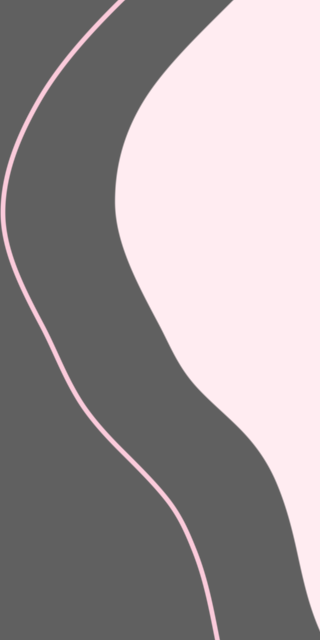
Give the GLSL for this background, as a WebGL 1 fragment shader.

```glsl
precision highp float;

uniform vec2 u_resolution;

const vec3 GREY = vec3(0.376, 0.376, 0.376);
const vec3 BLUSH = vec3(1.0, 0.925, 0.945);
const vec3 ROSE = vec3(0.985, 0.795, 0.86);

// Cubic span between two knots (depth, x, slope); returns (x, slope).
// Keeps the earlier span while depth lies above the first knot.
vec2 addSpan(vec2 curve, float depth, vec3 a, vec3 b) {
  float h = b.x - a.x;
  float t = (depth - a.x) / h;
  float rise = b.y - a.y;
  float c = a.z * h;
  float d = 3.0 * rise - h * (2.0 * a.z + b.z);
  float e = h * (a.z + b.z) - 2.0 * rise;
  float x = a.y + t * (c + t * (d + t * e));
  float slope = (c + t * (2.0 * d + 3.0 * t * e)) / h;
  return mix(curve, vec2(x, slope), step(a.x, depth));
}

// Left border of the pale area.
vec2 borderCurve(float depth) {
  vec3 top = vec3(0.0, 0.3646, -1.0);
  vec3 shoulder = vec3(0.1563, 0.2253, -0.62);
  vec3 bulge = vec3(0.3151, 0.1797, 0.0);
  vec3 flank = vec3(0.5078, 0.2487, 0.53);
  vec3 waist = vec3(0.599, 0.3021, 0.85);
  vec3 ramp = vec3(0.6771, 0.3815, 0.93);
  vec3 knee = vec3(0.7552, 0.4323, 0.42);
  vec3 shin = vec3(0.8594, 0.4635, 0.22);
  vec3 foot = vec3(1.0, 0.5065, 0.5);
  vec2 curve = addSpan(top.yz, depth, top, shoulder);
  curve = addSpan(curve, depth, shoulder, bulge);
  curve = addSpan(curve, depth, bulge, flank);
  curve = addSpan(curve, depth, flank, waist);
  curve = addSpan(curve, depth, waist, ramp);
  curve = addSpan(curve, depth, ramp, knee);
  curve = addSpan(curve, depth, knee, shin);
  return addSpan(curve, depth, shin, foot);
}

// Centre of the thin ribbon.
vec2 ribbonCurve(float depth) {
  vec3 top = vec3(0.0, 0.1901, -1.02);
  vec3 shoulder = vec3(0.1563, 0.0612, -0.58);
  vec3 bulge = vec3(0.332, 0.0046, 0.0);
  vec3 flank = vec3(0.5078, 0.0651, 0.53);
  vec3 waist = vec3(0.625, 0.1237, 0.62);
  vec3 ramp = vec3(0.7031, 0.1888, 1.0);
  vec3 knee = vec3(0.7813, 0.2617, 0.78);
  vec3 shin = vec3(0.8594, 0.3034, 0.4);
  vec3 foot = vec3(1.0, 0.3398, 0.2);
  vec2 curve = addSpan(top.yz, depth, top, shoulder);
  curve = addSpan(curve, depth, shoulder, bulge);
  curve = addSpan(curve, depth, bulge, flank);
  curve = addSpan(curve, depth, flank, waist);
  curve = addSpan(curve, depth, waist, ramp);
  curve = addSpan(curve, depth, ramp, knee);
  curve = addSpan(curve, depth, knee, shin);
  return addSpan(curve, depth, shin, foot);
}

// Signed distance across a curve, positive to its right.
float sideDistance(float x, vec2 curve) {
  return (x - curve.x) / sqrt(1.0 + curve.y * curve.y);
}

float coverage(float distance, float feather) {
  return smoothstep(-feather, feather, distance);
}

void main() {
  // Half a unit wide, one unit tall, depth measured from the top.
  vec2 p = gl_FragCoord.xy / u_resolution * vec2(0.5, 1.0);
  float depth = 1.0 - p.y;
  float feather = 1.0 / u_resolution.y;

  // Pale area on the right
  float area = coverage(sideDistance(p.x, borderCurve(depth)), feather * 1.1);
  vec3 color = mix(GREY, BLUSH, area);

  // Thin ribbon on the left
  float across = sideDistance(p.x, ribbonCurve(depth));
  float ribbon = coverage(0.0037 - abs(across), feather);
  color = mix(color, ROSE, ribbon);

  gl_FragColor = vec4(color, 1.0);
}
```
